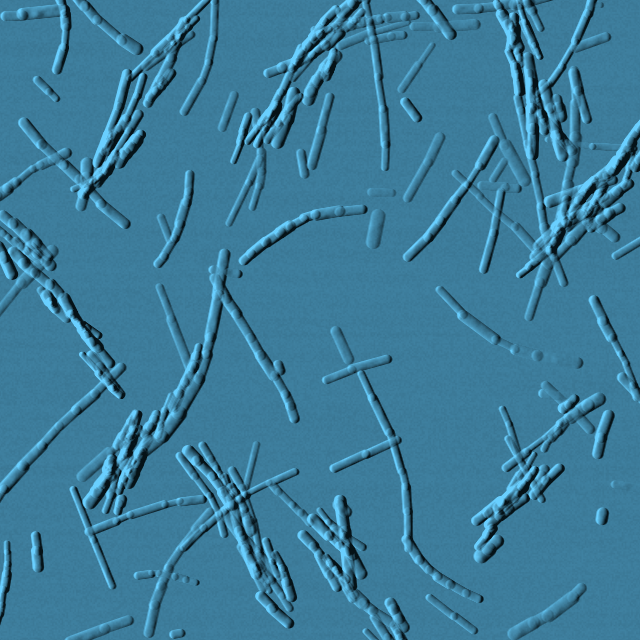
A three.js fragment shader for this texture:

```glsl
varying vec2 vUv;

const vec3 BASE = vec3(0.238, 0.488, 0.608);
const vec3 LIT = vec3(0.41, 0.81, 1.0);
const vec3 SHADOW = vec3(0.02, 0.07, 0.09);

const int SINGLES = 54;
const int CHAINS = 34;
const int BUNDLES = 9;
const int RODS_PER_BUNDLE = 14;
const int MAX_LINKS = 8;

const vec2 LIGHT_STEP = vec2(0.0015, -0.0003); // half step of the slope, lit from the left
const float RELIEF = 0.6;
const float OVERLAP = 0.45;
const float ROUGHNESS = 0.5;
const float GRAIN = 0.1;
const float STREAK = 0.03;

float hash(float n) {
  return fract(sin(n * 12.9898) * 43758.5453);
}

float hash2(vec2 p) {
  vec3 q = fract(p.xyx * 0.1031);
  q += dot(q, q.yzx + 33.33);
  return fract((q.x + q.y) * q.z);
}

float noise(vec2 p) {
  vec2 i = floor(p), f = fract(p);
  f = f * f * (3.0 - 2.0 * f);
  return mix(mix(hash2(i), hash2(i + vec2(1.0, 0.0)), f.x),
             mix(hash2(i + vec2(0.0, 1.0)), hash2(i + 1.0), f.x), f.y);
}

vec2 direction(float angle) {
  return vec2(cos(angle), sin(angle));
}

// Mostly steep rods leaning either way, a few lying flat
float pickAngle(float seed) {
  float kind = hash(seed), spread = hash(seed + 0.37) - 0.5;
  if (kind < 0.45) return -1.05 + 0.8 * spread;
  if (kind < 0.8) return 1.0 + 0.8 * spread;
  return 0.2 + 0.8 * spread;
}

// Rounded rod height
float rod(vec2 p, vec2 a, vec2 b, float radius) {
  vec2 axis = b - a;
  float along = clamp(dot(p - a, axis) / dot(axis, axis), 0.0, 1.0);
  float t = min(length(p - a - axis * along) / radius, 1.0);
  return radius * (1.0 - t * t * (0.4 + 0.6 * t));
}

// Stacks a bent chain of rods on the heights at both sample points
void addChain(inout vec2 h, vec2 p, vec2 centre, float angle, float links,
              float linkLength, float lift, float bend, float seed) {
  float span = links * linkLength;
  if (distance(p, centre) > span * 1.6 + 0.02) return;
  vec2 a = centre - 0.5 * span * direction(angle);
  float radius = mix(0.0055, 0.0095, hash(seed + 0.11));
  float curl = bend * (hash(seed + 0.23) - 0.5);
  for (int k = 0; k < MAX_LINKS; k++) {
    if (float(k) >= links) break;
    float r = hash(seed + 0.71 * float(k) + 0.53);
    vec2 b = a + linkLength * mix(0.5, 1.3, r) * direction(angle);
    float width = radius * mix(0.75, 1.25, fract(r * 7.3));
    vec2 top = lift * vec2(rod(p - LIGHT_STEP, a, b, width),
                           rod(p + LIGHT_STEP, a, b, width));
    h = max(h, top) + OVERLAP * min(h, top);
    angle += curl + bend * (fract(r * 13.7) - 0.5);
    // Sideways slip at each joint
    a = b + 0.5 * radius * (fract(r * 29.3) - 0.5) * vec2(-sin(angle), cos(angle));
  }
}

vec2 heights(vec2 p) {
  vec2 h = vec2(0.0);

  // Lone rods and short stubs
  for (int i = 0; i < SINGLES; i++) {
    float s = float(i) * 3.17 + 5.0;
    float size = hash(s + 0.9);
    addChain(h, p, vec2(hash(s), hash(s + 1.3)), pickAngle(s + 0.6),
             1.0 + floor(hash(s + 1.7) * 2.0), mix(0.008, 0.085, size),
             mix(0.4, 1.2, hash(s + 2.1)), 0.15, s);
  }

  // Long jointed filaments
  for (int i = 0; i < CHAINS; i++) {
    float s = float(i) * 4.31 + 211.0;
    addChain(h, p, vec2(hash(s), hash(s + 1.3)), pickAngle(s + 0.6),
             4.0 + floor(hash(s + 1.7) * 5.0), mix(0.02, 0.055, hash(s + 0.9)),
             mix(0.55, 1.3, hash(s + 2.1)), 0.25, s);
  }

  // Dense ragged bundles around the margins
  for (int c = 0; c < BUNDLES; c++) {
    float g = float(c) * 9.7 + 401.0;
    float turn = 6.2832 * (float(c) + 0.6 * hash(g)) / float(BUNDLES);
    vec2 middle = 0.5 + mix(0.34, 0.54, hash(g + 1.1)) * direction(turn);
    float lean = (hash(g + 2.3) < 0.5 ? -1.1 : 1.05) + 0.5 * (hash(g + 3.1) - 0.5);
    vec2 dir = direction(lean);
    for (int i = 0; i < RODS_PER_BUNDLE; i++) {
      float s = g + float(i) * 5.63 + 37.0;
      vec2 offset = dir * 0.3 * (hash(s) - 0.5)
                  + vec2(-dir.y, dir.x) * 0.055 * (hash(s + 1.3) - 0.5);
      addChain(h, p, middle + offset, lean + 0.55 * (hash(s + 0.6) - 0.5),
               2.0 + floor(hash(s + 1.7) * 3.0), mix(0.01, 0.045, hash(s + 0.9)),
               mix(0.8, 1.7, hash(s + 2.1)), 0.25, s);
    }
  }

  // Lumpy rod surfaces
  vec2 p0 = p - LIGHT_STEP, p1 = p + LIGHT_STEP;
  vec2 lumps = vec2(noise(p0 * 85.0), noise(p1 * 85.0));
  return h * (1.0 + ROUGHNESS * (lumps - 0.5));
}

void main() {
  vec2 h = heights(vUv);
  float shade = RELIEF * (h.y - h.x) / (2.0 * length(LIGHT_STEP));

  // Fine grain and faint scan lines
  shade += GRAIN * (noise(vUv * 400.0) - 0.5);
  shade += STREAK * (noise(vec2(vUv.x * 2.0, vUv.y * 130.0)) - 0.5);

  vec3 colour = mix(BASE, LIT, clamp(shade, 0.0, 1.0));
  colour = mix(colour, SHADOW, clamp(-shade, 0.0, 1.0));
  gl_FragColor = vec4(colour, 1.0);
}
```
